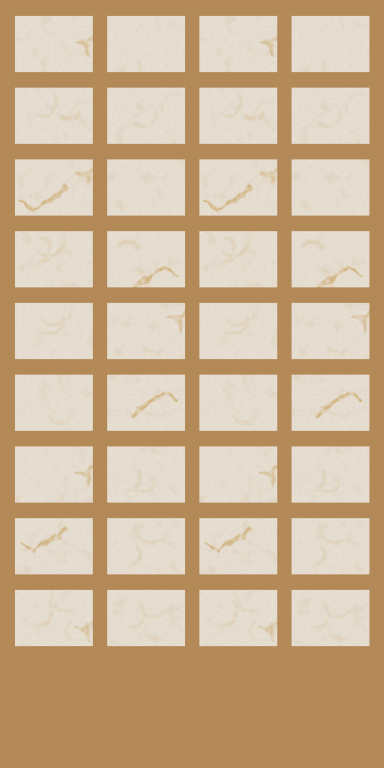
Give the GLSL for this pattern, as a WebGL 1 fragment shader.

```glsl
precision highp float;
// Grid of fibrous cream paper panes, four by nine, on a plain tan ground.
uniform vec2 u_resolution;

// Canvas units: width 1, height 2.
const vec2 PITCH = vec2(0.2401, 0.18685);
const vec2 FIRST = vec2(0.1404, 1.8854);
const vec2 HALF_PANE = vec2(0.1014, 0.0732);
const vec2 LAST_CELL = vec2(3.0, 8.0);

const vec3 TAN = vec3(0.706, 0.537, 0.345);
const vec3 PAPER = vec3(0.897, 0.866, 0.815);
const vec3 STAIN = vec3(0.82, 0.74, 0.62);
const vec3 FIBRE = vec3(0.81, 0.68, 0.46);

vec2 hash2(vec2 p) {
  vec3 q = fract(vec3(p.xyx) * vec3(0.1031, 0.103, 0.0973));
  q += dot(q, q.yzx + 33.33);
  return fract((q.xx + q.yz) * q.zy);
}

vec2 gradientAt(vec2 cell) {
  float angle = 6.2832 * hash2(cell).x;
  return vec2(cos(angle), sin(angle));
}

float gradientNoise(vec2 p) {
  vec2 i = floor(p), f = fract(p);
  vec2 s = f * f * f * (f * (f * 6.0 - 15.0) + 10.0);
  vec2 e = vec2(0.0, 1.0);
  float low = mix(dot(gradientAt(i), f), dot(gradientAt(i + e.yx), f - e.yx), s.x);
  float high = mix(dot(gradientAt(i + e), f - e), dot(gradientAt(i + 1.0), f - 1.0), s.x);
  return mix(low, high, s.y);
}

float fbm(vec2 p) {
  float sum = 0.0, gain = 1.0;
  for (int k = 0; k < 4; k++) {
    sum += gain * gradientNoise(p);
    p = p * 2.03 + 17.3;
    gain *= 0.55;
  }
  return sum;
}

float same(float a, float b) {
  return 1.0 - step(0.5, abs(a - b));
}

// Soft strand from a to b, thinning towards b.
float strand(vec2 p, vec2 a, vec2 b, float width) {
  vec2 d = b - a;
  float h = clamp(dot(p - a, d) / dot(d, d), 0.0, 1.0);
  float w = width * (1.0 - 0.45 * h);
  return 1.0 - smoothstep(0.15 * w, w, length(p - a - d * h));
}

// Part of a ring, visible on the side facing the given angle.
float curl(vec2 p, float radius, float angle, float width) {
  float facing = dot(normalize(p + 0.0001), vec2(cos(angle), sin(angle)));
  float line = 1.0 - smoothstep(0.0, width, abs(length(p) - radius));
  return line * smoothstep(-0.1, 0.8, facing);
}

// Bent strand with a long arm and a short arm.
float hook(vec2 p) {
  vec2 bend = vec2(-0.26, -0.26);
  float arms = max(strand(p, vec2(0.56, 0.33), bend, 0.10),
                   strand(p, bend, vec2(-0.58, -0.03), 0.085));
  return max(arms, 0.7 * strand(p, vec2(0.4, 0.12), vec2(-0.1, -0.16), 0.06));
}

// Fibre cover; q has the pane's half width as its unit.
float fibres(vec2 q, float side, float row, vec2 seed) {
  float turn = 1.0 - 2.0 * side;
  vec2 warp = vec2(gradientNoise(q * 4.0 + seed), gradientNoise(q * 4.0 + seed + 40.0));
  vec2 p = q + 0.09 * warp;

  // Alternate columns carry the bent strand turned by half a circle.
  float hasHook = mix(same(mod(row, 5.0), 2.0), same(abs(row - 4.0), 1.0), side);
  vec2 hookAt = vec2(mix(-0.26, 0.2, side), mix(-0.33, 0.13, step(4.0, row)) - 0.13 * side);
  float cover = 0.85 * hasHook * hook((p - hookAt) * turn);

  // Loose loops.
  float hasLoop = same(row, 1.0 + 2.0 * side);
  vec2 loopAt = vec2(mix(0.37, -0.47, side), 0.13 + 0.08 * side);
  cover = max(cover, 0.35 * hasLoop * curl((p - loopAt) * vec2(0.8, 1.0), 0.22, -1.4 * turn, 0.12));

  // Frayed tufts near the right edge.
  float hasTuft = same(mod(row, 2.0), 0.0) * same(side, same(row, 4.0));
  vec2 t = p - vec2(0.8, 0.46 - 0.15 * abs(row - 3.0));
  float tuft = max(strand(t, vec2(0.0), vec2(0.22, 0.2), 0.12),
                   max(strand(t, vec2(0.0), vec2(-0.24, 0.05), 0.09),
                       strand(t, vec2(0.05, 0.0), vec2(0.1, -0.3), 0.11)));
  cover = max(cover, 0.55 * hasTuft * tuft);

  // Faint scattered curls, denser to the right.
  for (int k = 0; k < 3; k++) {
    vec2 r = hash2(seed + float(k) * 7.7);
    vec2 at = vec2(1.0 - 1.6 * r.x * r.x, 1.3 * r.y - 0.65);
    cover = max(cover, 0.26 * r.x * curl(p - at, 0.2 + 0.25 * r.y, 6.28 * r.x, 0.09));
  }
  return cover * clamp(0.85 + 1.1 * gradientNoise(q * 7.0 + seed), 0.0, 1.0);
}

vec3 paper(vec2 q, float side, float row) {
  vec2 seed = vec2(side * 31.0 + 5.0, row * 13.0 + 3.0);
  float cloud = fbm(q * 2.2 + seed);
  float grain = fbm(q * vec2(11.0, 17.0) + seed);
  vec3 colour = PAPER + 0.02 * grain + 0.008 * cloud;
  colour = mix(colour, STAIN, 0.28 * smoothstep(0.1, 0.75, cloud + 0.25 * grain));
  return mix(colour, FIBRE, fibres(q, side, row, seed));
}

void main() {
  vec2 p = gl_FragCoord.xy / u_resolution * vec2(1.0, 2.0);
  vec2 down = vec2(1.0, -1.0);
  vec2 cell = clamp(floor((p - FIRST) * down / PITCH + 0.5), vec2(0.0), LAST_CELL);
  vec2 local = p - FIRST - cell * PITCH * down;
  vec2 cover = clamp(0.5 + (HALF_PANE - abs(local)) * u_resolution / vec2(1.0, 2.0), 0.0, 1.0);
  vec3 sheet = paper(local / HALF_PANE.x, mod(cell.x, 2.0), cell.y);
  gl_FragColor = vec4(mix(TAN, sheet, cover.x * cover.y), 1.0);
}
```
